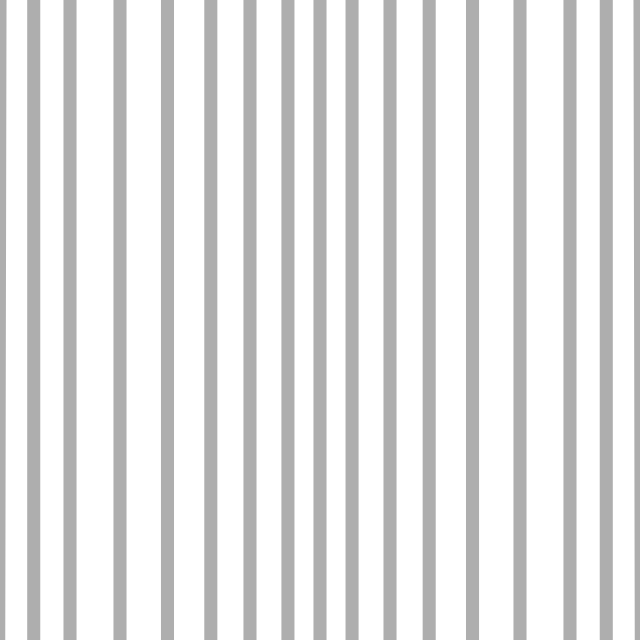
A Shadertoy shader for this pattern:

```glsl
const vec3 PAPER = vec3(1.0);
const vec3 STRIPE = vec3(0.682);
const float HALF_WIDTH = 0.0102;   // half the width of a stripe
const float EDGE_TAPER = 0.0020;   // narrowing of the outermost stripe towards the bottom
const int STRIPES = 9;             // from the centre line out to one side

// Distance of each stripe from the centre line, mirrored left and right
const float OFFSETS[STRIPES] = float[STRIPES](
    0.0, 0.0501, 0.1094, 0.1706, 0.2383, 0.3125, 0.3906, 0.4473, 0.5);

// Signed distance to the nearest stripe, negative inside
float stripeDistance(vec2 uv) {
    float side = abs(uv.x - 0.5);
    float nearest = 1.0;
    for (int i = 0; i < STRIPES; i++) {
        float taper = i == STRIPES - 1 ? EDGE_TAPER * (1.0 - uv.y) : 0.0;
        nearest = min(nearest, abs(side - OFFSETS[i]) - HALF_WIDTH + taper);
    }
    return nearest;
}

void mainImage(out vec4 fragColor, in vec2 fragCoord) {
    vec2 uv = fragCoord / iResolution.xy;

    // Coverage over one pixel
    float coverage = clamp(0.5 - stripeDistance(uv) * iResolution.x, 0.0, 1.0);

    fragColor = vec4(mix(PAPER, STRIPE, coverage), 1.0);
}
```
